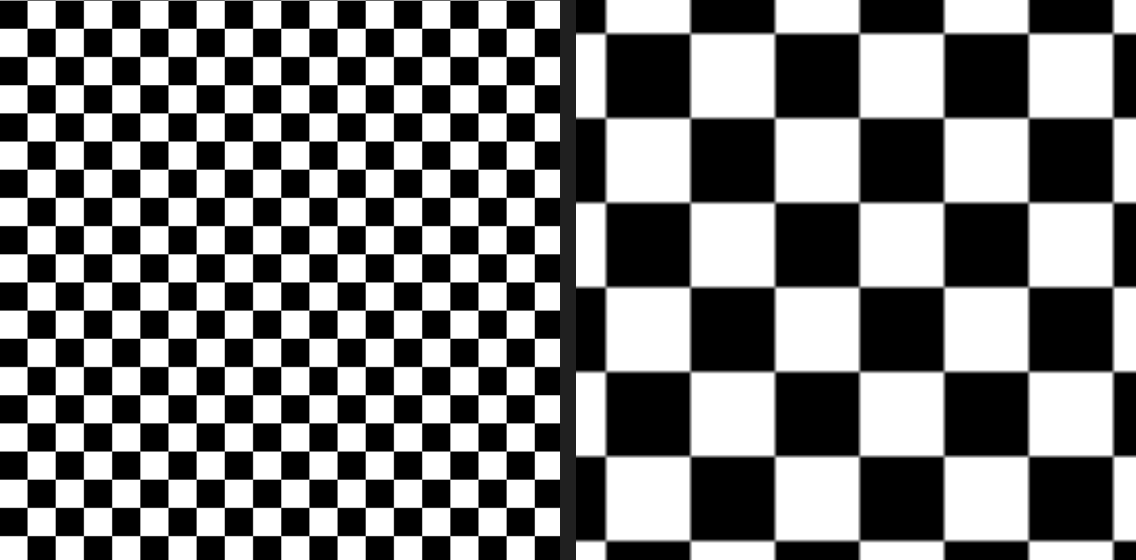
Left, the full canvas; right, a detail of the centre.
A WebGL 1 fragment shader for this pattern:

```glsl
precision highp float;

// Black and white checkerboard, slightly under twenty squares each way.
// Each axis gives a signed triangle wave that changes sign at every grid line;
// the product of the two softened waves picks the colour of the square.

uniform vec2 u_resolution;

#define CELLS 19.87              // squares across the canvas
#define SHIFT vec2(0.022, -0.022) // grid offset from the top left, in squares
#define EDGE 0.0012              // half width of the soft edge, in canvas units
#define DARK vec3(0.0)
#define LIGHT vec3(1.0)

// Signed distance to the nearest grid line: positive in even squares
vec2 signedWave(vec2 p) {
  return abs(mod(p - 0.5, 2.0) - 1.0) - 0.5;
}

void main() {
  // Grid coordinates, counted from the top left corner
  vec2 uv = gl_FragCoord.xy / u_resolution;
  vec2 grid = vec2(uv.x, 1.0 - uv.y) * CELLS + SHIFT;

  // Soft edge, never narrower than one pixel in total
  vec2 halfWidth = max(vec2(EDGE), 0.5 / u_resolution) * CELLS;
  vec2 side = clamp(signedWave(grid) / halfWidth, -1.0, 1.0);

  // Equal signs make a dark square, opposite signs a light one
  float darkness = 0.5 + 0.5 * side.x * side.y;
  gl_FragColor = vec4(mix(LIGHT, DARK, darkness), 1.0);
}
```
